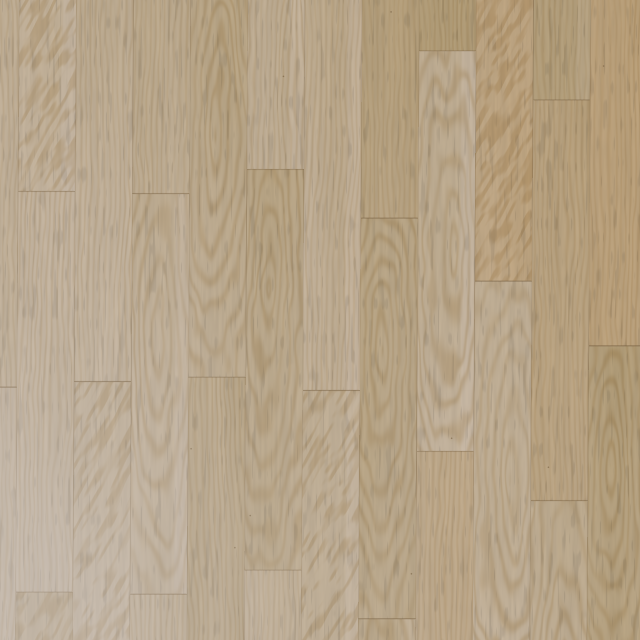
Give the GLSL for this texture, as a WebGL 1 fragment shader.

```glsl
precision highp float;
// Pale oak strip floor: upright planks in slightly leaning columns with staggered butt joints.
// Each plank hashes its own tone and one of three grains (straight, arched or flecked);
// fine fibres, pores, specks, thin seams and a soft glare at lower left finish it.

uniform vec2 u_resolution;

// Layout, in canvas units
const float PLANK_WIDTH  = 0.0893;
const float PLANK_LENGTH = 0.626;
const float FIRST_SEAM   = 0.030;
const float LEAN         = 0.006;
const float FIRST_JOINT  = 0.28;
const float JOINT_DRIFT  = 0.25;
const float JOINT_JITTER = 0.07;
const float SEAM_WIDTH   = 0.0012;
const float JOINT_WIDTH  = 0.0016;

// Wear and grain
const float RING_STRENGTH  = 0.085;
const float FIBRE_STRENGTH = 0.075;
const float PORE_STRENGTH  = 0.07;
const float SPECK_GRID     = 12.0;
const float SPECK_CHANCE   = 0.07;
const float SPECK_RADIUS   = 0.0022;

// Colours
const vec3 TAN_OAK   = vec3(0.670, 0.592, 0.455);
const vec3 PALE_OAK  = vec3(0.750, 0.692, 0.622);
const vec3 HONEY_OAK = vec3(0.725, 0.605, 0.450);
const vec3 GRAIN     = vec3(0.86, 0.79, 0.65);
const vec3 SEAM      = vec3(0.48, 0.39, 0.27);
const vec3 GLARE     = vec3(0.79, 0.77, 0.76);

float hash(vec2 p) {
  vec3 q = fract(p.xyx * 0.1031);
  q += dot(q, q.yzx + 33.33);
  return fract((q.x + q.y) * q.z);
}

float noise(vec2 p) {
  vec2 i = floor(p), f = fract(p);
  f = f * f * (3.0 - 2.0 * f);
  return mix(mix(hash(i), hash(i + vec2(1.0, 0.0)), f.x),
             mix(hash(i + vec2(0.0, 1.0)), hash(i + vec2(1.0, 1.0)), f.x), f.y);
}

float line(float dist, float width, float pixel) {
  return 1.0 - smoothstep(0.5 * width - pixel, 0.5 * width + pixel, dist);
}

float ring(float phase) {
  float wave = 0.5 + 0.5 * sin(6.2832 * phase);
  return wave * wave;
}

// Growth figure of one plank: 0 is bare wood, 1 is dark grain
float figure(vec2 q, float kind, float seed) {
  vec2 s = q + seed * 40.0;
  float warp = noise(s * vec2(28.0, 7.0)) + 0.4 * noise(s * vec2(70.0, 22.0));
  float strength = 0.4 + 0.6 * noise(s * vec2(35.0, 5.0));
  if (kind < 0.30) {
    // Arches: long nested ovals around an off-centre heart
    vec2 heart = vec2(0.35 + 0.3 * seed, 0.25 + 0.5 * fract(seed * 7.0));
    vec2 d = q - heart * vec2(PLANK_WIDTH, PLANK_LENGTH);
    return ring(length(d * vec2(1.0, 0.17)) * 95.0 + warp * 1.8) * strength;
  }
  if (kind < 0.52) {
    // Flecks: short slanted ray strokes
    vec2 slant = vec2(0.88 * s.x + 0.47 * s.y, 0.88 * s.y - 0.47 * s.x);
    return smoothstep(0.35, 0.85, noise(slant * vec2(190.0, 38.0) + warp)) * 0.9;
  }
  return ring(q.x * 120.0 + q.y * (seed - 0.5) * 8.0 + warp * 1.5) * strength * 0.75;
}

void main() {
  vec2 p = gl_FragCoord.xy / u_resolution;
  float pixel = 0.75 / min(u_resolution.x, u_resolution.y);
  float down = 1.0 - p.y;

  // Plank index and position inside it
  float across = (p.x - FIRST_SEAM + LEAN * down) / PLANK_WIDTH;
  float column = floor(across);
  float drift = column / 10.0;
  float joint = FIRST_JOINT + 0.5 * PLANK_LENGTH * mod(column, 2.0)
              + JOINT_DRIFT * drift * drift * drift
              + JOINT_JITTER * (hash(vec2(column + 5.0, 3.0)) - 0.5);
  float along = (down - joint) / PLANK_LENGTH;
  vec2 id = vec2(column, floor(along)) + 20.0;
  vec2 q = vec2(fract(across) * PLANK_WIDTH, fract(along) * PLANK_LENGTH);
  float seed = hash(id), kind = hash(id + 51.0);

  // Plank tone, paler toward lower left, with a light edge strip on some
  float tone = 0.52 + 0.55 * (seed - 0.5) + 0.55 * (0.5 - p.x) + 0.3 * (0.5 - p.y);
  tone += 0.22 * (noise(q * vec2(22.0, 3.0) + seed * 90.0) - 0.5);
  float strip = PLANK_WIDTH * 0.72 + 0.006 * noise(vec2(q.y * 6.0, seed * 30.0));
  tone += 0.22 * step(0.72, hash(id + 17.0)) * smoothstep(-0.002, 0.002, q.x - strip);
  vec3 color = mix(TAN_OAK, PALE_OAK, clamp(tone, 0.0, 1.0));
  float honey = smoothstep(0.6, 0.9, hash(id + 83.0)) * smoothstep(0.4, 0.9, p.x);
  color = mix(color, HONEY_OAK, 0.5 * honey);

  // Growth figure, fibres and pores
  vec2 s = q + seed * 40.0;
  color = mix(color, color * GRAIN, figure(q, kind, seed) * RING_STRENGTH * 6.0);
  float fibre = 0.6 * noise(s * vec2(240.0, 9.0)) + 0.4 * noise(s * vec2(400.0, 45.0));
  color *= 1.025 + FIBRE_STRENGTH * (fibre - 0.5);
  color *= 1.0 - PORE_STRENGTH * smoothstep(0.68, 0.92, noise(s * vec2(300.0, 34.0) + 9.0));

  // Sparse dark specks
  vec2 cell = floor(p * SPECK_GRID);
  vec2 spot = 0.2 + 0.6 * vec2(hash(cell + 7.0), hash(cell + 29.0));
  float speck = line(length(p - (cell + spot) / SPECK_GRID), SPECK_RADIUS, pixel);
  color = mix(color, SEAM, 0.7 * speck * step(hash(cell + 63.0), SPECK_CHANCE));

  // Seams and butt joints, fading in and out along their length
  float seam = line(min(q.x, PLANK_WIDTH - q.x), SEAM_WIDTH, pixel);
  float butt = line(min(q.y, PLANK_LENGTH - q.y), JOINT_WIDTH, pixel);
  float seamId = floor(across + 0.5);
  seam *= 0.12 + 0.4 * noise(vec2(seamId * 7.0 + 50.0, p.y * 7.0));
  butt *= 0.4 + 0.35 * hash(vec2(column + 9.0, 71.0));
  color = mix(color, SEAM, max(seam, butt));

  // Soft window glare
  float glare = exp(-6.0 * dot(p - vec2(0.0, 0.06), p - vec2(0.0, 0.06)));
  gl_FragColor = vec4(mix(color, GLARE, 0.38 * glare), 1.0);
}
```
